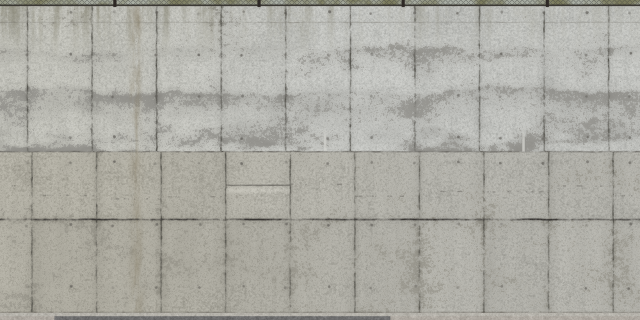
Reproduce this texture procedurally as a WebGL 2 fragment shader.

```glsl
#version 300 es
precision highp float;
uniform vec2 u_resolution;
out vec4 fragColor;

float hash(vec2 p) {
  vec3 q = fract(p.xyx * vec3(0.1031, 0.103, 0.0973));
  q += dot(q, q.yzx + 33.33);
  return fract((q.x + q.y) * q.z);
}

float gradientNoise(vec2 p) {
  vec2 i = floor(p), f = fract(p), s = f * f * (3.0 - 2.0 * f);
  float corner[4];
  for (int k = 0; k < 4; k++) {
    vec2 o = vec2(k & 1, k >> 1);
    float a = 6.2832 * hash(i + o + 57.0);
    corner[k] = dot(vec2(cos(a), sin(a)), f - o);
  }
  return 1.4 * mix(mix(corner[0], corner[1], s.x), mix(corner[2], corner[3], s.x), s.y);
}

float fbm(vec2 p) {
  float sum = 0.0, amp = 0.55;
  for (int k = 0; k < 4; k++) {
    sum += amp * gradientNoise(p);
    p = mat2(1.6, 1.2, -1.2, 1.6) * p + 7.3;
    amp *= 0.6;
  }
  return sum;
}

// Antialiased line of half width w at signed distance d
float stroke(float d, float w) {
  float px = 0.75 / u_resolution.y;
  return (1.0 - smoothstep(max(w - px, 0.0), w + px, abs(d))) * min(1.0, w / px);
}

float above(float y, float edge) {
  float px = 0.75 / u_resolution.y;
  return smoothstep(edge - px, edge + px, y);
}

// Damp below a wandering pour line, with a faint haze over it
float dampBand(vec2 p, float level, float depth) {
  float crest = level + 0.035 * fbm(vec2(p.x * 3.0, level * 40.0)) + 0.012 * fbm(p * 14.0);
  float d = crest - p.y;
  float patches = smoothstep(-0.3, 0.35, fbm(vec2(p.x * 3.0 + level * 31.0, p.y * 6.0)));
  return (0.35 + 0.65 * patches) * (d > 0.0 ? exp(-d / depth) : exp(d / 0.01));
}

void main() {
  vec2 p = gl_FragCoord.xy / u_resolution * vec2(2.0, 1.0);
  float upper = above(p.y, 0.526);
  float grain = fbm(p * 60.0), grit = fbm(p * 140.0 + 40.0);
  float cloud = fbm(p * vec2(5.0, 8.0)), drips = fbm(vec2(p.x * 28.0, p.y * 2.5));

  // Panel grid, shifted slightly between the two tiers
  float u = (p.x - mix(0.1, 0.086, upper)) / 0.2018;
  float panel = floor(u), seamId = floor(u + 0.5);
  float seamX = (u - seamId) * 0.2018 + 0.0025 * fbm(vec2(seamId * 9.1, p.y * 25.0));
  float course = upper * 2.0 + above(p.y, 0.315);

  // Concrete body
  vec3 lowerTone = mix(vec3(0.69, 0.68, 0.635), vec3(0.705, 0.702, 0.675), smoothstep(0.2, 1.6, p.x));
  vec3 upperTone = mix(vec3(0.755, 0.755, 0.725), vec3(0.76, 0.765, 0.75), smoothstep(0.1, 1.2, p.x));
  vec3 col = mix(lowerTone, upperTone, upper);
  col += 0.06 * cloud + 0.065 * grain + 0.1 * grit + 0.025 * drips;
  col += 0.025 * (hash(vec2(panel + 20.0, course + 3.0)) - 0.5);

  // Damp bands and a dark foot on the upper tier, eaten into speckles
  float foot = exp(-(p.y - 0.526) / 0.065) * smoothstep(-0.15, 0.3, fbm(vec2(p.x * 3.2 + 4.0, p.y * 9.0)));
  float damp = 0.8 * dampBand(p, 0.712, 0.08) + 0.55 * dampBand(p, 0.838, 0.04) + foot;
  damp += 0.4 * smoothstep(0.0, 0.5, cloud) + 0.12 * exp(-abs(seamX) / 0.012);
  float eaten = smoothstep(0.3, 0.8, damp + 0.6 * grain + 0.6 * grit);
  col = mix(col, vec3(0.54, 0.535, 0.515), upper * clamp(0.25 * damp + 0.6 * eaten, 0.0, 0.88));

  // Weathered blotches on the lower tier
  float blotch = 0.7 * cloud + 0.6 * grain + 0.6 * grit + 0.12 * (1.0 - above(p.y, 0.315));
  blotch = smoothstep(0.1, 0.7, blotch + 0.2 * exp(-abs(seamX) / 0.015));
  col = mix(col, vec3(0.53, 0.52, 0.48), 0.65 * blotch * (1.0 - upper));

  // Runoff below the coping, and one tall brown streak
  float runoff = smoothstep(0.78, 1.0, p.y) * smoothstep(-0.3, 0.6, drips + 0.4 * grain) * (1.0 - 0.35 * p.x);
  col = mix(col, vec3(0.47, 0.46, 0.39), 0.65 * runoff);
  float streak = exp(-pow((p.x - 0.425 + 0.012 * drips) / 0.016, 2.0));
  col = mix(col, vec3(0.52, 0.48, 0.39), streak * clamp(0.25 + 0.6 * fbm(p * vec2(40.0, 9.0)), 0.0, 0.6));

  // Pale lime runs
  for (float k = 1.0; k < 3.0; k++) {
    float run = stroke(p.x - 0.396 - 0.62 * k, 0.004) * upper * (1.0 - smoothstep(0.56, 0.61, p.y));
    col = mix(col, vec3(0.82, 0.82, 0.8), 0.8 * run);
  }

  // Vertical and horizontal seams, soft and broken by wear
  float wear = fbm(vec2(seamId * 5.7 + upper * 3.0, p.y * 12.0)) + 0.7 * grain;
  float soot = clamp(0.45 + 0.9 * wear, 0.06, 0.95);
  col = mix(col, vec3(0.4, 0.395, 0.37), soot * stroke(seamX, 0.0022));
  col -= 0.1 * soot * exp(-abs(seamX) / 0.007);
  float wobble = 0.002 * fbm(vec2(p.x * 16.0, 3.0));
  float gap = clamp(0.5 + 0.9 * fbm(vec2(p.x * 10.0, 5.0)) + 0.5 * grain, 0.1, 0.95);
  float gapMid = clamp(0.6 + 0.9 * fbm(vec2(p.x * 8.0, 15.0)) + 0.5 * grain, 0.15, 1.0);
  col = mix(col, vec3(0.37, 0.36, 0.34), gap * stroke(p.y - 0.526 - wobble, 0.0022));
  col = mix(col, vec3(0.31, 0.3, 0.29), gapMid * stroke(p.y - 0.314 + wobble, 0.0027));
  col -= 0.09 * gapMid * exp(-abs(p.y - 0.314 + wobble) / 0.009);
  col = mix(col, vec3(0.47, 0.46, 0.43), 0.75 * gap * stroke(p.y - 0.93 + wobble, 0.0016));

  // Broken board marks, bold in a single panel
  float bold = 1.0 - step(0.5, abs(panel - 3.0));
  float mark = mix(0.375 + 0.05 * hash(vec2(panel + 8.0, 4.0)), 0.421, bold);
  float dashes = mix(0.5 * smoothstep(0.0, 0.3, fbm(vec2(p.x * 40.0, panel))), 0.5 + 0.5 * gap, bold);
  col = mix(col, vec3(0.36, 0.35, 0.33), (1.0 - upper) * min(dashes, 0.9) * stroke(p.y - mark - wobble, 0.002));
  col += 0.06 * bold * (1.0 - upper) * exp(-pow((p.y - 0.405) / 0.009, 2.0));

  // Tie holes
  vec2 pitch = vec2(0.1345, mix(0.195, 0.13, upper));
  vec2 hole = vec2(p.x - 0.758, p.y - mix(0.492, 0.57, upper)) / pitch;
  vec2 holeId = floor(hole + 0.5);
  float r = length((hole - holeId) * pitch + 0.008 * (hash(holeId + 30.0) - 0.5));
  float depth = 0.3 + 0.7 * hash(holeId + 61.0);
  col = mix(col, vec3(0.42, 0.41, 0.39), 0.75 * depth * stroke(r + 0.002 * grain, 0.0042));
  col -= 0.04 * depth * exp(-r / 0.008);

  // Kerb and road at the foot
  float road = above(p.x, 0.17) * (1.0 - above(p.x, 1.22));
  vec3 ground = mix(vec3(0.68, 0.66, 0.63), vec3(0.43), road);
  vec3 kerb = mix(ground, vec3(0.71, 0.7, 0.67), above(p.y, 0.012)) + 0.07 * grain + 0.08 * grit;
  col = mix(kerb, col, above(p.y, 0.023));
  col = mix(col, vec3(0.35, 0.33, 0.3), 0.8 * gap * stroke(p.y - 0.024, 0.0018));

  // Mesh fence, rail and posts along the top
  vec2 diag = abs(fract(vec2(p.x + p.y, p.x - p.y) / 0.016) - 0.5) * 0.016;
  vec3 fence = mix(vec3(0.66, 0.68, 0.64), vec3(0.48, 0.48, 0.36), smoothstep(-0.2, 0.3, fbm(p * 6.0)));
  fence = mix(fence, vec3(0.25), 0.6 * stroke(min(diag.x, diag.y), 0.0015));
  fence = mix(vec3(0.22, 0.21, 0.19), fence, above(p.y, 0.986));
  col = mix(col, fence, above(p.y, 0.981));
  float post = (fract((p.x - 0.359) / 0.4505 + 0.5) - 0.5) * 0.4505;
  col = mix(col, vec3(0.18, 0.16, 0.15), stroke(post, 0.005) * above(p.y, 0.978));

  fragColor = vec4(clamp(col, 0.0, 1.0), 1.0);
}
```
